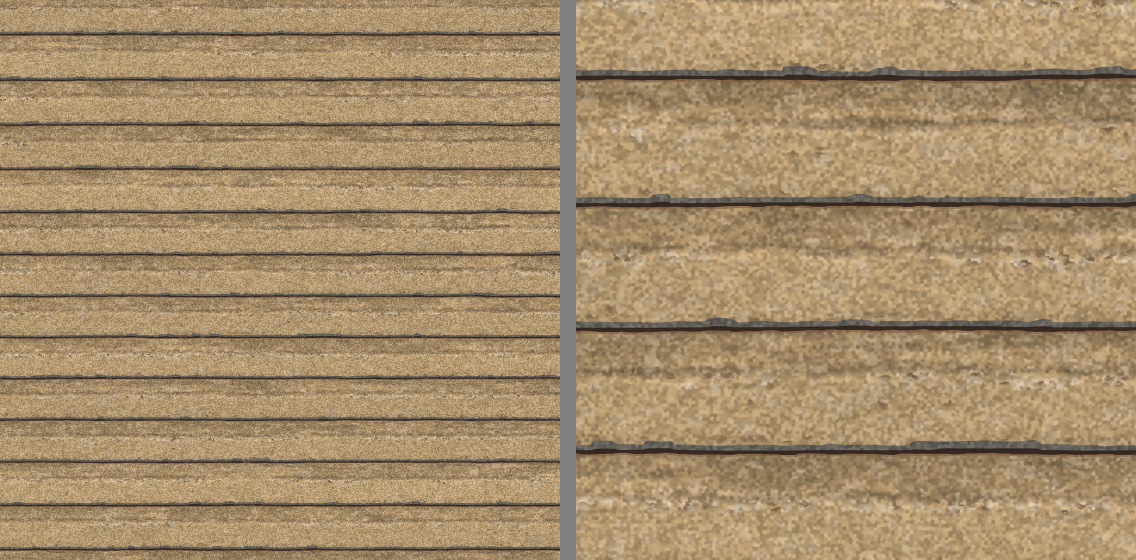
Left, the full canvas; right, a detail of the centre.
Write a WebGL 1 fragment shader that draws this texture.

```glsl
precision highp float;
// Weathered concrete courses: thirteen horizontal steps, each with a shaded
// upper strip, a pebbly lip, a pale lower strip and a thin slate joint.
// Wrapped cellular noise supplies grain, streaks, stones and pits, so it tiles.

uniform vec2 u_resolution;

const float ROWS = 13.0;
const float TAU = 6.2831853;
const vec3 PALE_STONE = vec3(0.725, 0.615, 0.450);
const vec3 SHADED_STONE = vec3(0.655, 0.550, 0.400);
const vec3 OLIVE_STAIN = vec3(0.53, 0.45, 0.33);
const vec3 GREY_SAND = vec3(0.67, 0.60, 0.50);
const vec3 PEBBLE = vec3(0.80, 0.74, 0.65);
const vec3 PIT = vec3(0.40, 0.31, 0.21);
const vec3 SLATE = vec3(0.39, 0.375, 0.35);
const vec3 GAP = vec3(0.16, 0.11, 0.09);
const vec3 RUST = vec3(0.47, 0.31, 0.21);

vec3 hash3(vec2 p) {
  vec3 q = fract(p.xyx * vec3(0.1031, 0.1030, 0.0973));
  q += dot(q, q.yxz + 33.33);
  return fract((q.xxy + q.yzz) * q.zyx);
}

// Cellular noise wrapping after count cells:
// x = smoothly blended cell value, y = nearest distance, z = nearest value.
vec3 cells(vec2 uv, vec2 count) {
  vec2 p = uv * count;
  vec2 base = floor(p);
  float total = 0.0, weights = 0.0, nearest = 9.0, value = 0.0;
  for (int j = -1; j <= 1; j++) {
    for (int i = -1; i <= 1; i++) {
      vec2 cell = base + vec2(float(i), float(j));
      vec3 h = hash3(mod(cell, count) + count * 0.37);
      vec2 d = cell + 0.15 + 0.7 * h.xy - p;
      float d2 = dot(d, d);
      float w = exp(-6.0 * d2);
      total += w * h.z;
      weights += w;
      if (d2 < nearest) { nearest = d2; value = h.z; }
    }
  }
  return vec3(total / weights, sqrt(nearest), value);
}

// Signed smooth noise, roughly -0.5 to 0.5.
float mottle(vec2 uv, vec2 count) {
  return cells(uv, count).x - 0.5;
}

// Blobs in the given fraction of cells.
float spots(vec2 uv, vec2 count, float share) {
  vec3 c = cells(uv, count);
  return smoothstep(1.0 - share, 1.0 - share * 0.8, c.z)
       * (1.0 - smoothstep(0.15, 0.55, c.y));
}

float ridge(float x, float center, float width) {
  float d = (x - center) / width;
  return exp(-d * d);
}

float strip(float x, float lo, float hi, float soft) {
  return smoothstep(lo - soft, lo + soft, x) * (1.0 - smoothstep(hi - soft, hi + soft, x));
}

void main() {
  vec2 uv = gl_FragCoord.xy / u_resolution;
  float soft = 0.7 * ROWS / u_resolution.y;

  // Courses of slightly uneven height, counted downwards.
  float down = 1.0 - uv.y;
  float a = TAU * (down - 0.061);
  float course = ROWS * down - 0.819 - 0.102 * sin(a) + 0.027 * cos(a);
  course += 0.02 * mottle(uv, vec2(15.0, 13.0));
  float s = fract(course);
  float joint = s - step(0.5, s);
  vec3 rowRandom = hash3(vec2(mod(floor(course), ROWS), 7.0));

  // Noise layers from broad stains to fine sand.
  float blotch = mottle(uv, vec2(17.0, 37.0));
  float streak = mottle(uv, vec2(14.0, 170.0)) + 0.8 * mottle(uv, vec2(53.0, 260.0));
  float rough = mottle(uv, vec2(110.0, 160.0));
  float grain = mottle(uv, vec2(470.0, 490.0));
  vec2 ragged = uv + 0.004 * vec2(rough, grain);

  // Two strips meeting at a ragged lip.
  float lip = 0.41 + 0.04 * (rowRandom.x - 0.5) + 0.05 * rough + 0.03 * blotch;
  float lower = smoothstep(lip - 0.04, lip + 0.04, s);
  vec3 color = mix(SHADED_STONE, PALE_STONE, lower);
  float stain = smoothstep(0.0, 0.45, blotch + 0.6 * streak);
  color = mix(color, OLIVE_STAIN, stain * mix(0.60, 0.20, lower));
  color = mix(color, GREY_SAND, 0.5 * smoothstep(0.05, 0.35, rough + 0.5 * grain));

  // Relief across one course, then surface variation.
  float light = 1.0 + 0.05 * (rowRandom.y - 0.5);
  light += 0.07 * ridge(s, lip + 0.03, 0.03) - 0.09 * ridge(s, lip - 0.05, 0.025);
  light += 0.05 * ridge(s, lip - 0.13, 0.04) - 0.06 * ridge(s, 0.06, 0.07);
  light -= 0.05 * smoothstep(0.80, 0.98, s);
  light += streak * mix(0.20, 0.06, lower) + 0.07 * blotch * lower;
  light += 0.10 * rough + 0.32 * grain;
  color *= light;

  // Stones exposed in patches along the lip, with small pits around them.
  float exposed = smoothstep(-0.25, 0.15, mottle(uv, vec2(13.0, 17.0)) + 0.3 * (rowRandom.z - 0.5));
  float nearLip = ridge(s, lip + 0.035, 0.06) * exposed;
  float stones = max(spots(ragged, vec2(125.0, 210.0), 0.50), spots(ragged, vec2(64.0, 115.0), 0.35));
  float shadows = spots(ragged + vec2(0.0, 0.003), vec2(64.0, 115.0), 0.35);
  color = mix(color, PIT, 0.45 * shadows * nearLip);
  color = mix(color, PEBBLE * (1.0 + 0.3 * grain), 0.85 * stones * nearLip);
  float nearJoint = ridge(joint, -0.08, 0.04);
  float pits = spots(ragged, vec2(127.0, 211.0), 0.20) * max(0.8 * nearLip, 0.6 * nearJoint);
  pits = max(pits, 0.5 * spots(ragged, vec2(131.0, 173.0), 0.008));
  color = mix(color, PIT, pits);
  color = mix(color, PEBBLE, 0.6 * spots(ragged, vec2(121.0, 163.0), 0.010) * lower);

  // Joint: slate edge above, dark gap below, rusty fringe; rare chips bite upwards.
  float chip = 0.03 * smoothstep(0.20, 0.42, mottle(uv, vec2(53.0, 26.0)));
  float wear = 0.015 * rough;
  color = mix(color, RUST, 0.5 * strip(joint, 0.0, 0.045 + wear, soft));
  color = mix(color, SLATE * (1.0 + 0.4 * grain), strip(joint, -0.046 - chip + wear, 0.005, soft));
  color = mix(color, GAP, 0.85 * strip(joint, -0.003 - 0.4 * chip, 0.028 + wear, soft));

  gl_FragColor = vec4(clamp(color, 0.0, 1.0), 1.0);
}
```
